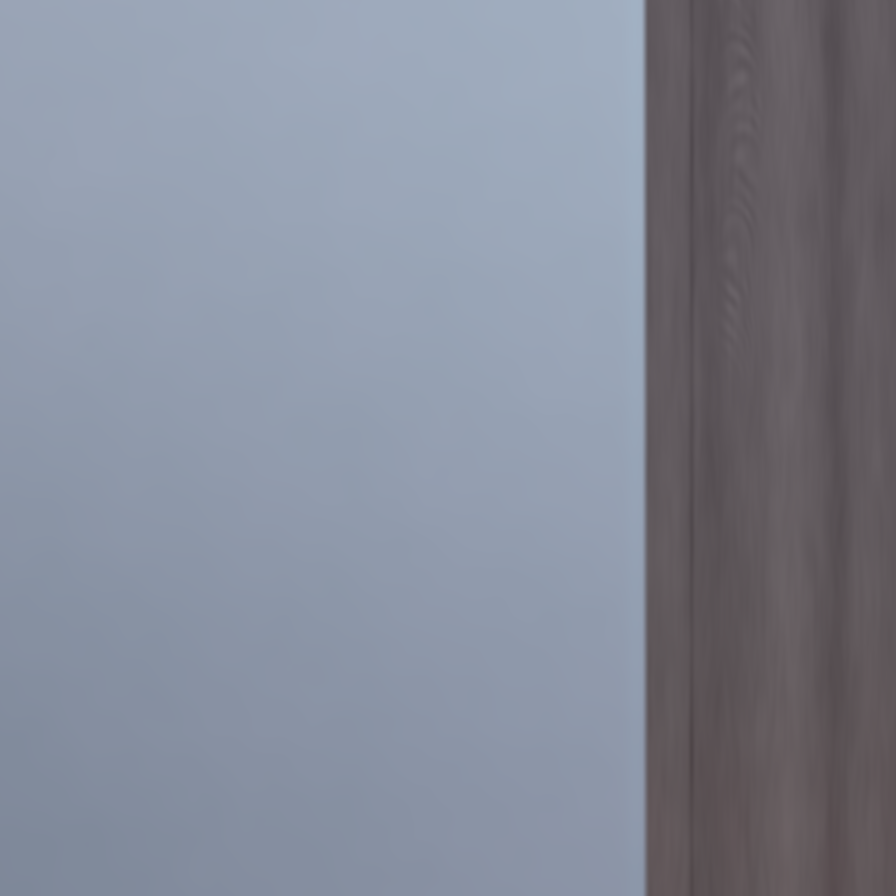
This texture is drawn by a Shadertoy shader. Its source:

```glsl
vec2 latticeGradient(vec2 cell) {
    vec2 h = fract(sin(vec2(dot(cell, vec2(127.1, 311.7)),
                            dot(cell, vec2(269.5, 183.3)))) * 43758.5);
    return h * 2.0 - 1.0;
}

float gradientNoise(vec2 p) {
    vec2 cell = floor(p), f = fract(p);
    vec2 u = f * f * f * (f * (f * 6.0 - 15.0) + 10.0);
    float a = dot(latticeGradient(cell), f);
    float b = dot(latticeGradient(cell + vec2(1, 0)), f - vec2(1, 0));
    float c = dot(latticeGradient(cell + vec2(0, 1)), f - vec2(0, 1));
    float d = dot(latticeGradient(cell + vec2(1, 1)), f - vec2(1, 1));
    return mix(mix(a, b, u.x), mix(c, d, u.x), u.y);
}

// Soft vertical streak centred on x
float streak(float x, float center, float width) {
    float d = (x - center) / width;
    return exp(-d * d);
}

vec3 wallColor(vec2 uv, float edge) {
    float across = clamp(uv.x / edge, 0.0, 1.0);
    vec3 bottom = mix(vec3(0.495, 0.532, 0.600), vec3(0.550, 0.583, 0.655), across);
    vec3 top = mix(vec3(0.600, 0.640, 0.710), vec3(0.628, 0.680, 0.750), across);
    vec3 color = mix(bottom, top, smoothstep(-0.15, 1.1, uv.y) * 1.08 - 0.04);

    // Faint mottling, then a cool rim beside the panel
    color += vec3(0.008, 0.004, 0.006) * gradientNoise(uv * vec2(9.0, 8.0));
    color += 0.005 * gradientNoise(uv * 24.0 + 7.0);
    color += vec3(0.002, 0.012, 0.012) * streak(uv.x, edge - 0.012, 0.010);
    return color;
}

vec3 woodColor(vec2 uv, float edge) {
    vec3 color = mix(vec3(0.362, 0.332, 0.340), vec3(0.372, 0.345, 0.364),
                     smoothstep(0.0, 0.75, uv.y));
    float x = uv.x + 0.004 * gradientNoise(vec2(uv.x * 9.0, uv.y * 3.0));

    // Broad bands of tone
    float tone = 0.016 * streak(x, 0.745, 0.018)
               - 0.018 * streak(x, 0.793, 0.016)
               + 0.036 * streak(x, 0.880, 0.032)
               - 0.026 * streak(x, 0.932, 0.014)
               + 0.016 * streak(x, 0.972, 0.018);

    // Fibres at three scales, the finer ones shorter and fainter
    float frequency = 36.0;
    float strength = 0.022;
    for (int i = 0; i < 3; i++) {
        tone += strength * gradientNoise(vec2(x * frequency, uv.y * (2.0 + 0.10 * frequency)));
        frequency *= 2.2;
        strength *= 0.85;
    }

    // Broken arches of figured grain, slanting at their lower end
    float offset = x - 0.826 - 0.006 * sin(uv.y * 17.0);
    float slant = 1.0 - smoothstep(0.62, 0.78, uv.y);
    float phase = uv.y + 45.0 * offset * offset + offset * mix(0.7, 2.6, slant)
                + 0.035 * gradientNoise(uv * vec2(28.0, 14.0));
    float figure = smoothstep(0.56, 0.68, uv.y) * streak(offset, 0.0, 0.014);
    float broken = smoothstep(-0.35, 0.35, gradientNoise(uv * vec2(50.0, 26.0)));
    tone += 0.030 * figure * (0.3 + broken * sin(phase * 215.0));

    // Panel seam and shaded left edge
    tone -= 0.055 * streak(uv.x, 0.772, 0.0030) * (0.8 + 0.7 * gradientNoise(vec2(3.0, uv.y * 9.0)));
    tone -= 0.010 * streak(uv.x, edge, 0.006);

    // Warm stain toward the foot
    float stain = (1.0 - smoothstep(0.0, 0.4, uv.y)) * (0.5 + gradientNoise(uv * vec2(22.0, 5.0)));
    return color + tone + vec3(0.009, -0.005, -0.003) * stain;
}

void mainImage(out vec4 fragColor, in vec2 fragCoord) {
    vec2 uv = fragCoord / iResolution.xy;
    float edge = 0.7210 - 0.001 * uv.y;
    float panel = smoothstep(-0.0050, 0.0045, uv.x - edge);
    fragColor = vec4(mix(wallColor(uv, edge), woodColor(uv, edge), panel), 1.0);
}
```
